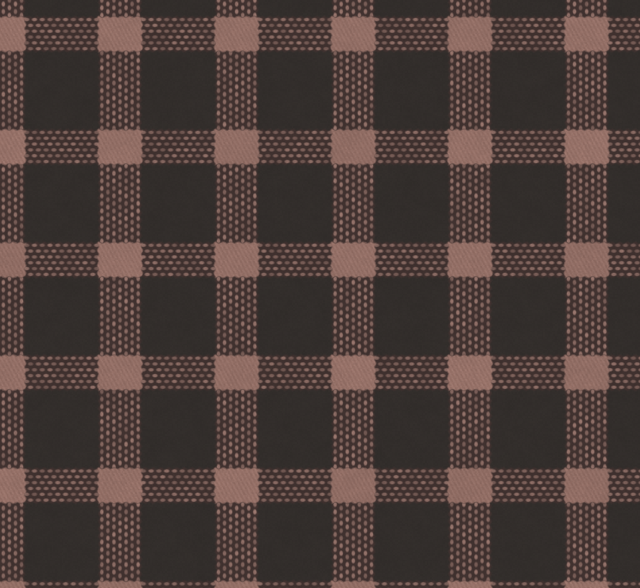
This texture is drawn by a Shadertoy shader. Its source:

```glsl
// Woven gingham check: dusty pink squares and speckled bands on charcoal cloth

float hash(vec2 p) {
    p = fract(p * vec2(0.1031, 0.1137));
    p += dot(p, p.yx + 33.33);
    return fract((p.x + p.y) * p.x * 91.7);
}

// Staggered oval stitches: x runs along the thread, y counts threads
float stitches(vec2 q) {
    float row = floor(q.y);
    float along = q.x + 0.5 * mod(row, 2.0);
    vec2 d = fract(vec2(along, q.y)) - 0.5;
    float wear = 0.72 + 0.5 * hash(vec2(floor(along), row) + 40.0);
    return wear * smoothstep(0.56, 0.16, length(d * vec2(1.12, 1.28)));
}

// Soft-edged stripe of the given half width
float band(float x, float halfWidth, float soft) {
    return smoothstep(soft, -soft, abs(x) - halfWidth);
}

// Uneven dye from layered sines
float mottle(vec2 p) {
    float sum = 0.0, gain = 0.5;
    for (int i = 0; i < 4; i++) {
        sum += gain * sin(p.x + 1.7 * sin(p.y)) * sin(p.y * 1.1 + 1.3 * sin(p.x * 0.8));
        p = mat2(1.6, 1.2, -1.2, 1.6) * p + 2.3;
        gain *= 0.7;
    }
    return sum;
}

void mainImage(out vec4 fragColor, in vec2 fragCoord) {
    // One unit is one check; bands cross at whole numbers
    vec2 repeats = vec2(5.486, 5.21);
    vec2 p = fragCoord / iResolution.xy * repeats + vec2(-0.0286, 0.0923);
    vec2 id = floor(p + 0.5);
    vec2 cell = p - id;
    vec2 soft = 0.007 + 0.6 * repeats / iResolution.xy;

    // Scalloped band edges follow the stitch spacing
    vec2 scallop = 0.006 * sin(6.2832 * 15.0 * p.yx);
    float vertical = band(cell.x, 0.179 + scallop.x, soft.x);
    float horizontal = band(cell.y, 0.153 + scallop.y, soft.y);
    float square = band(cell.x, 0.189 + scallop.x, soft.x) * horizontal;

    // Seven threads in each upright band, six in each level band
    float upright = stitches(vec2(p.y * 15.0, (cell.x / 0.182 + 1.0) * 3.5 + 8.0 * id.x));
    float level = stitches(vec2(p.x * 15.0, (cell.y / 0.155 + 1.0) * 3.0 + 8.0 * id.y));

    vec3 charcoal = vec3(0.196, 0.178, 0.168);
    vec3 plum = vec3(0.25, 0.193, 0.184);
    vec3 stitchPink = vec3(0.53, 0.41, 0.38);
    vec3 color = charcoal;
    color = mix(color, mix(plum, stitchPink, upright), vertical);
    color = mix(color, mix(plum * 0.98, stitchPink, 0.9 * level), horizontal);

    // Pink crossings with slanting twill and a slight shift of dye per square
    float twill = sin(6.2832 * (p.x * 27.0 + p.y * 14.0)) * (0.7 + 0.3 * sin(p.y * 150.0));
    vec3 pink = vec3(0.572, 0.432, 0.396) + 0.022 * twill;
    pink *= 0.98 + 0.05 * hash(id + 9.0);
    color = mix(color, pink, square);

    // Fine thread grain and broad mottling
    float grain = hash(floor(p * 70.0) + 5.0) - 0.5;
    color *= 1.0 + 0.05 * grain + 0.025 * mottle(p * 9.0);
    fragColor = vec4(color, 1.0);
}
```
